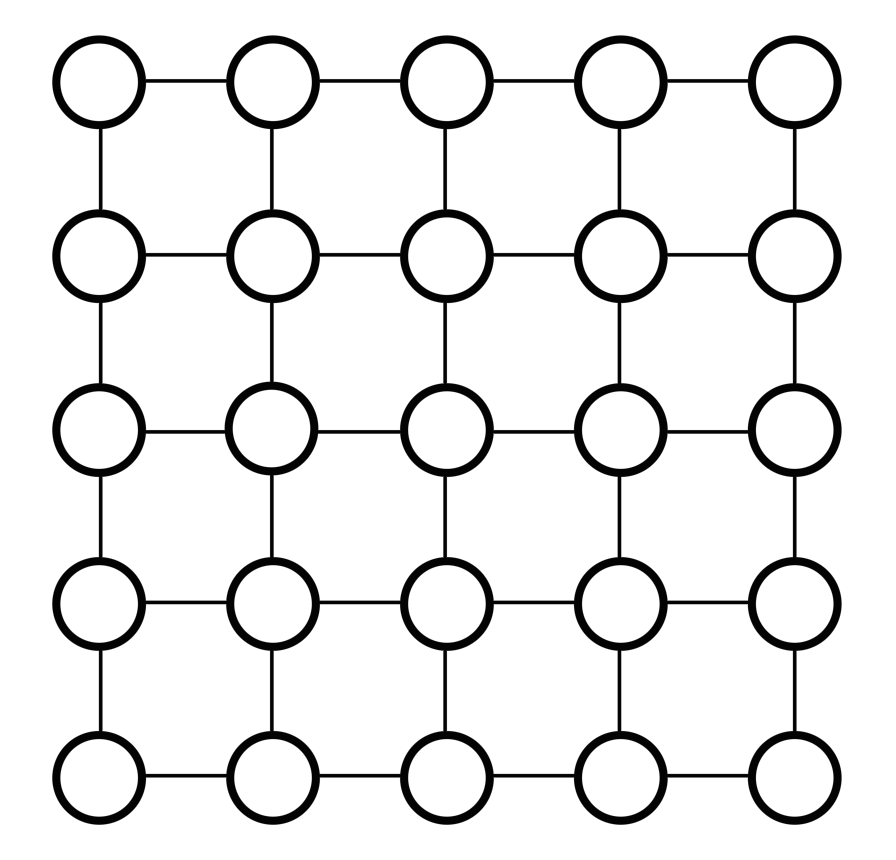
Give the GLSL for this pattern, as a WebGL 2 fragment shader.

```glsl
#version 300 es
precision highp float;

#define COUNT 5.0
#define PITCH 0.2022
#define FIRST_NODE vec2(0.1153, 0.0955)
#define RING_RADIUS 0.0498
#define RING_HALF_WIDTH 0.0047
#define LINK_HALF_WIDTH 0.0021
#define EDGE_SOFTNESS 0.75
#define INK vec3(0.01)
#define PAPER vec3(1.0)

uniform vec2 u_resolution;
out vec4 outColor;

// Slight misplacement of each link line from its row or column axis
const float ROW_SHIFT[5] = float[5](0.0025, 0.0018, -0.0021, 0.0016, 0.0016);
const float COLUMN_SHIFT[5] = float[5](0.0018, -0.0014, -0.0021, -0.0016, 0.0);

// Coverage of a shape from its signed distance
float coverage(float dist, float soft) {
    return 1.0 - smoothstep(-soft, soft, dist);
}

// Distance to a straight link: offset across it, position along it
float linkDistance(float across, float along) {
    float halfSpan = 0.5 * PITCH * (COUNT - 1.0);
    return max(abs(across) - LINK_HALF_WIDTH, abs(along - halfSpan) - halfSpan);
}

void main() {
    float soft = EDGE_SOFTNESS / u_resolution.y;
    vec2 p = gl_FragCoord.xy / u_resolution.y - FIRST_NODE;

    // Nearest node of the finite grid
    vec2 cell = clamp(floor(p / PITCH + 0.5), 0.0, COUNT - 1.0);
    vec2 local = p - cell * PITCH;

    // Thin links along rows and columns
    float rowLink = linkDistance(local.y - ROW_SHIFT[int(cell.y)], p.x);
    float columnLink = linkDistance(local.x - COLUMN_SHIFT[int(cell.x)], p.y);
    float ink = coverage(min(rowLink, columnLink), soft);

    // One node sits a little up and to the left
    if (cell == vec2(1.0, 2.0)) local -= vec2(-0.0018, 0.0018);

    // Open disc hides the links, then the heavy ring goes on top
    float radial = length(local) - RING_RADIUS;
    ink *= 1.0 - coverage(radial, soft);
    ink = max(ink, coverage(abs(radial) - RING_HALF_WIDTH, soft));

    outColor = vec4(mix(PAPER, INK, ink), 1.0);
}
```
